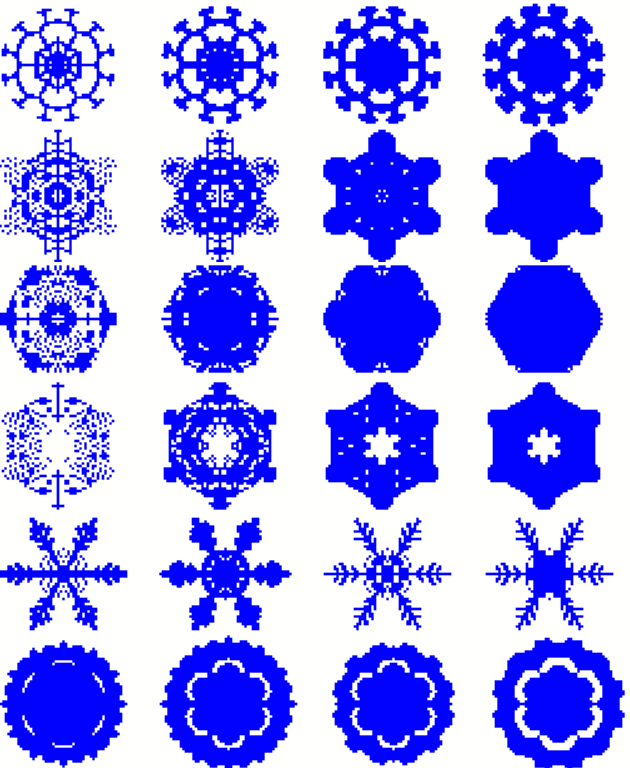
A Shadertoy shader for this pattern:

```glsl
// A sheet of 24 blue snowflakes, six growth families down by four densities across.
// Each flake is built in one mirrored sixth of the plane from strokes, discs and
// hexagons, pierced by a hashed lattice, and snapped to a coarse square grid.

const float SHEET = 768.0;   // sheet units over the canvas height
const float GRAIN = 2.5;     // side of one coarse square
const vec3 PAPER = vec3(1.0, 1.0, 0.995);
const vec3 INK = vec3(0.005, 0.005, 0.995);

float hash(vec2 p) {
    return fract(sin(dot(p, vec2(127.1, 311.7))) * 43758.5453);
}

// Mirror the plane into a half sector of 30 degrees beside the x axis.
vec2 foldSix(vec2 q) {
    float sector = radians(60.0);
    float a = atan(q.y, q.x + 1e-4);
    a = abs(a - sector * floor(a / sector + 0.5));
    return length(q) * vec2(cos(a), sin(a));
}

float stroke(vec2 p, vec2 a, vec2 b, float halfWidth) {
    vec2 ab = b - a;
    float h = clamp(dot(p - a, ab) / dot(ab, ab), 0.0, 1.0);
    return length(p - a - ab * h) - halfWidth;
}

float disc(vec2 p, vec2 centre, float radius) {
    return length(p - centre) - radius;
}

float hexagon(vec2 f, float apothem) {
    return dot(f, vec2(0.866, 0.5)) - apothem;
}

// Negative inside the pores of a staggered lattice.
float pores(vec2 f, float pitch, float size, float density, float seed) {
    vec2 g = f / pitch;
    g.x += 0.5 * mod(floor(g.y), 2.0);
    vec2 d = abs(fract(g) - 0.5);
    float open = step(hash(floor(g) + seed), density);
    return mix(1.0, max(d.x, d.y) - size, open);
}

// Open network with paired tips; thickens into a ringed rosette.
float lace(vec2 f, float t) {
    float w = mix(1.9, 5.6, t);
    float d = disc(f, vec2(0.0), 26.0 * t);
    d = min(d, stroke(f, vec2(0.0), vec2(26.0, 0.0), w * 0.8));
    d = min(d, stroke(f, vec2(0.0), vec2(33.0, 19.0), w));
    d = min(d, stroke(f, vec2(12.0, 0.0), vec2(10.0, 6.0), w));
    d = min(d, stroke(f, vec2(24.0, 0.0), vec2(18.0, 10.0), w));
    d = min(d, stroke(f, vec2(44.0, 0.0), vec2(41.0, 12.0), w));
    d = min(d, stroke(f, vec2(41.0, 12.0), vec2(33.0, 19.0), w));
    d = min(d, stroke(f, vec2(41.0, 12.0), vec2(54.0, 14.0), w));
    return min(d, stroke(f, vec2(55.0, 9.0), vec2(52.0, 19.0), w));
}

// Hexagonal plate with a round lobe on every corner.
float lobed(vec2 f, float apothem, float reach, float radius) {
    return min(hexagon(f, apothem), disc(f, vec2(reach, 0.0), radius));
}

// Six-armed opening.
float starHole(vec2 f, float reach) {
    return min(disc(f, vec2(0.0), reach * 0.58),
               stroke(f, vec2(0.0), vec2(reach - 4.0, 0.0), 4.0));
}

// Feathered arms around a pierced core.
float dendrite(vec2 f, float col) {
    float w = col < 0.5 ? 2.6 : (col < 1.5 ? 3.8 : 1.9);
    float density = col < 2.5 ? 0.9 - 0.5 * mod(col, 2.0) : 0.15;
    float core = max(disc(f, vec2(0.0), 25.0), -pores(f, 6.5, 0.4, density, col));
    float d = min(core, stroke(f, vec2(0.0), vec2(62.0, 0.0), w));
    for (float i = 0.0; i < 3.0; i++) {
        vec2 root = vec2(30.0 + 9.0 * i, 0.0);
        float barb = 7.0 + 4.0 * mod(i, 2.0);
        d = min(d, stroke(f, root, root + barb * vec2(0.7, 0.9), w));
    }
    return d;
}

// Scalloped wheel with six bent slots.
float wheel(vec2 f, float col) {
    float a = atan(f.y, f.x);
    float teeth = col < 1.5 ? 2.6 * cos(24.0 * a) : -3.0 * cos(12.0 * a);
    float d = length(f) - 60.0 - 4.0 * mod(col, 2.0) - teeth - 1.4 * cos(36.0 * a);
    float w = col < 0.5 ? 1.3 : 2.2 + 1.8 * step(2.5, col);
    float slot = stroke(f, vec2(43.0, 0.0), vec2(41.0, 10.0), w);
    if (col > 0.5) slot = min(slot, stroke(f, vec2(41.0, 10.0), vec2(34.0, 14.0), w));
    return max(d, -slot);
}

float flake(vec2 q, float row, float col) {
    float t = col / 3.0;
    bool flatTop = row == 2.0 || row == 4.0;
    vec2 f = foldSix(flatTop ? q : q.yx);
    float size = mix(0.42, 0.25, t), seed = row * 7.0 + col;
    if (row < 0.5) return lace(f, t);
    if (row < 1.5) return max(lobed(f, 46.0, 51.0, 14.5),
                              -pores(f, 6.5, size, 0.9 * pow(1.0 - t, 1.2), seed));
    if (row < 2.5) {
        float rim = mix(1.0, smoothstep(20.0, 55.0, length(f)) * 1.6, step(0.5, col));
        float plate = max(hexagon(f, 53.0), f.x - 58.0);
        return max(plate, -pores(f, 6.0, size, 0.7 * pow(1.0 - t, 2.2) * rim, seed));
    }
    if (row < 3.5) {
        float plate = max(lobed(f, 51.0, 53.0, 11.0), -starHole(f, mix(23.0, 18.0, t)));
        return max(plate, -pores(f, 6.0, size, 0.85 * pow(1.0 - t, 2.0), seed));
    }
    return row < 4.5 ? dendrite(f, col) : wheel(f, col);
}

// Ink coverage at one point, with y running down the sheet.
float inkAt(vec2 p) {
    const float rowY[6] = float[6](65.0, 196.0, 319.0, 446.0, 574.0, 704.0);
    const float rowEnd[5] = float[5](127.0, 262.0, 376.0, 512.0, 634.0);
    int row = 0;
    for (int i = 0; i < 5; i++) row += int(step(rowEnd[i], p.y));
    float startX = row < 4 ? 58.0 : 63.5;
    float pitchX = row < 5 ? 162.0 : 165.0;
    float col = clamp(floor((p.x - startX) / pitchX + 0.5), 0.0, 3.0);
    vec2 q = p - vec2(startX + pitchX * col, rowY[row]);
    q = floor(q / GRAIN + 0.5) * GRAIN;
    return step(flake(q, float(row), col), 0.0);
}

void mainImage(out vec4 fragColor, in vec2 fragCoord) {
    // Average nine samples so the square edges stay smooth.
    float ink = 0.0;
    for (int i = 0; i < 9; i++) {
        vec2 s = fragCoord + (vec2(i % 3, i / 3) - 1.0) / 3.0;
        ink += inkAt(vec2(s.x, iResolution.y - s.y) * SHEET / iResolution.y);
    }
    fragColor = vec4(mix(PAPER, INK, ink / 9.0), 1.0);
}
```
